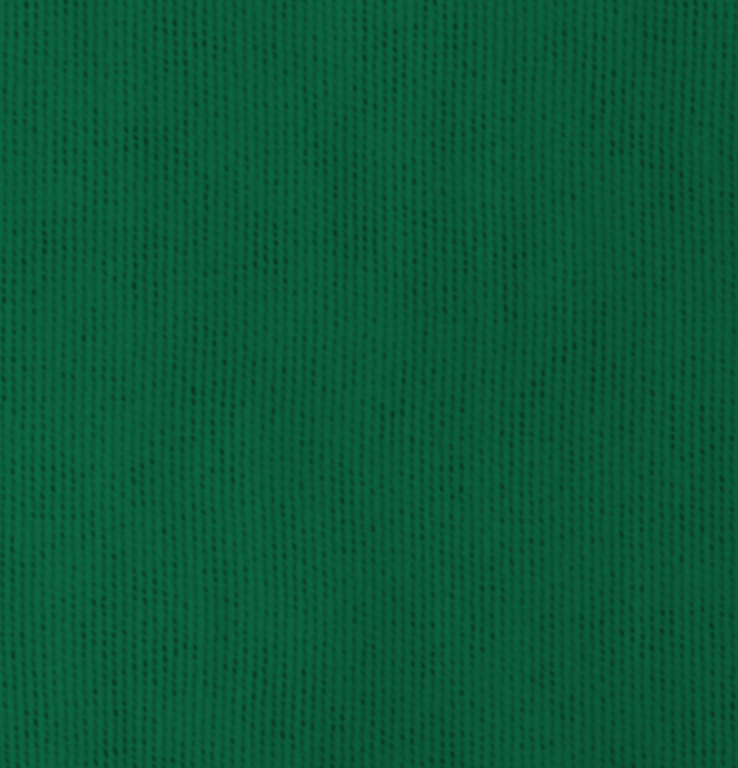
A Shadertoy shader for this texture:

```glsl
#define COLUMNS 74.0
#define ROWS 78.0
#define GROOVE_WIDTH 0.30
#define WOBBLE 0.16
#define GRAIN 0.035
#define LIGHT_GREEN vec3(0.046, 0.383, 0.240)
#define DARK_GREEN vec3(0.030, 0.225, 0.145)

float hash(vec2 p) {
    vec3 q = fract(vec3(p.xyx) * 0.1031);
    q += dot(q, q.yzx + 33.33);
    return fract((q.x + q.y) * q.z);
}

float noise(vec2 p) {
    vec2 cell = floor(p), f = fract(p);
    f = f * f * (3.0 - 2.0 * f);
    float low = mix(hash(cell), hash(cell + vec2(1, 0)), f.x);
    float high = mix(hash(cell + vec2(0, 1)), hash(cell + vec2(1, 1)), f.x);
    return mix(low, high, f.y);
}

// Shadow of the groove between two ribs, pinched into a dash at every stitch
float grooveShadow(vec2 knit) {
    float column = floor(knit.x);
    float across = fract(knit.x) - 0.5;

    // Each column has its own phase and uneven stitch spacing
    float along = knit.y + hash(vec2(column, 7.0))
                + 0.7 * noise(vec2(column * 3.7, knit.y * 0.4));
    float stitch = floor(along);
    float inStitch = fract(along) - 0.5;
    float depth = hash(vec2(column, stitch) + 19.0);

    // Dashes lean a little and wander sideways
    across += WOBBLE * (noise(vec2(column * 5.3, knit.y * 0.9)) - 0.5);
    across += 0.14 * inStitch;

    float groove = exp(-pow(across / GROOVE_WIDTH, 2.0));
    float dash = exp(-pow(across / (GROOVE_WIDTH * 0.75), 2.0))
               * smoothstep(0.5, 0.08, abs(inStitch));
    return 0.30 * groove + dash * (0.18 + 0.48 * depth * depth);
}

void mainImage(out vec4 fragColor, in vec2 fragCoord) {
    vec2 uv = fragCoord / iResolution.xy;
    vec2 knit = uv * vec2(COLUMNS, ROWS);

    // Slow bend of the ribs
    knit.x += 0.5 * (noise(uv * vec2(3.0, 5.0)) - 0.5);

    // Supersampled grooves keep the narrow ribs smooth
    vec2 pixel = vec2(COLUMNS, ROWS) / iResolution.xy;
    float shadow = 0.0;
    for (int i = 0; i < 4; i++) {
        vec2 offset = vec2(i % 2, i / 2) * 0.5 - 0.25;
        shadow += 0.25 * grooveShadow(knit + offset * pixel);
    }

    // Patches of deeper and shallower relief
    shadow *= 0.75 + 0.5 * noise(uv * vec2(26.0, 16.0) + 4.0);
    vec3 color = mix(LIGHT_GREEN, DARK_GREEN, clamp(shadow, 0.0, 1.0));

    // Light falls off from the upper left, with faint vertical streaks
    float light = 1.05 - 0.09 * uv.x + 0.03 * (uv.y - 0.5);
    light += 0.05 * (noise(uv * vec2(30.0, 5.0)) - 0.5);
    light += 0.04 * (noise(uv * 4.0 + 11.0) - 0.5);

    // Fine fibre grain
    light += GRAIN * 2.0 * (noise(uv * vec2(190.0, 200.0)) - 0.5);
    fragColor = vec4(color * light, 1.0);
}
```
